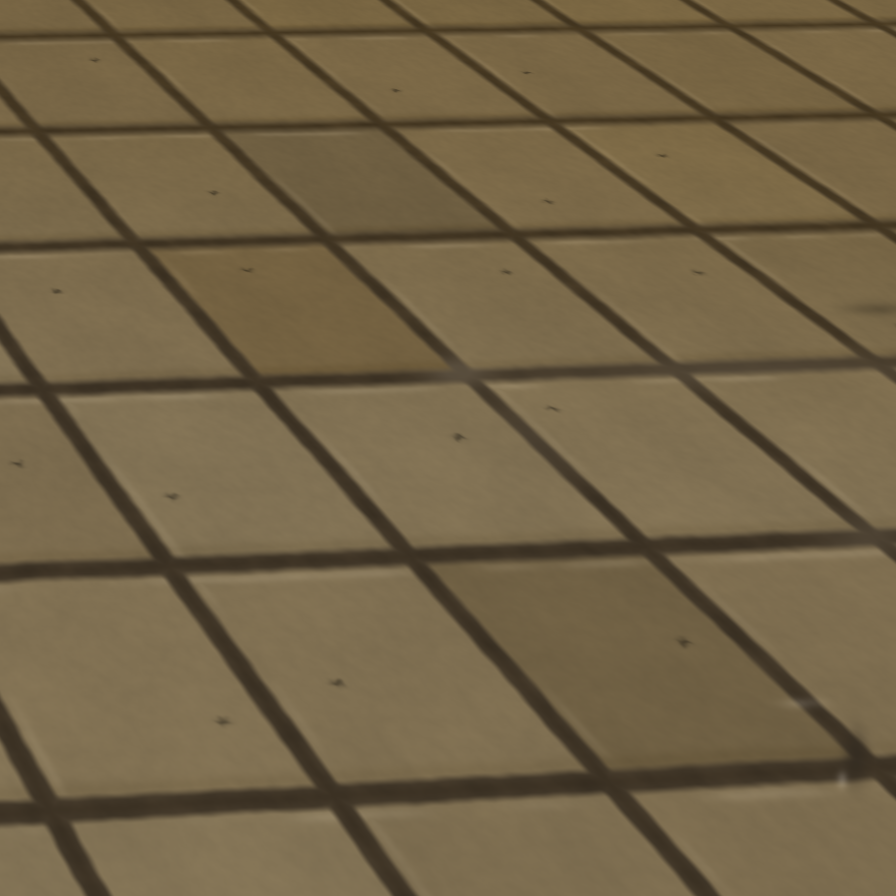
Write a three.js fragment shader that draws this texture.

```glsl
varying vec2 vUv;

float hash(vec2 p) {
  p = fract(p * vec2(0.1031, 0.1137));
  p += dot(p, p.yx + 33.33);
  return fract((p.x + p.y) * p.x * 7.31);
}

vec2 gradientAt(vec2 p) {
  float angle = 6.2832 * hash(p + 57.0);
  return vec2(cos(angle), sin(angle));
}

float gradientNoise(vec2 p) {
  vec2 i = floor(p), f = fract(p);
  vec2 s = f * f * f * (f * (f * 6.0 - 15.0) + 10.0);
  vec2 e = vec2(1.0, 0.0);
  float low = mix(dot(gradientAt(i), f), dot(gradientAt(i + e), f - e), s.x);
  float high = mix(dot(gradientAt(i + e.yx), f - e.yx), dot(gradientAt(i + 1.0), f - 1.0), s.x);
  return mix(low, high, s.y);
}

float fbm(vec2 p) {
  float sum = 0.0, amplitude = 0.6;
  for (int i = 0; i < 4; i++) {
    sum += amplitude * gradientNoise(p);
    p = p * 2.03 + 11.7;
    amplitude *= 0.5;
  }
  return sum;
}

// Soft spot, stretched along its axes
float spot(vec2 p, vec2 center, vec2 size) {
  vec2 q = (p - center) / size;
  return exp(-dot(q, q));
}

float isTile(vec2 cell, vec2 wanted) {
  return 1.0 - step(0.5, distance(cell, wanted));
}

void main() {
  // Perspective from canvas to floor, one unit per tile
  float depth = 1.0 - 0.0163 * vUv.x - 0.4878 * vUv.y;
  vec2 floorPos = vec2(dot(vUv, vec2(2.9475, 3.0606)) - 3.3168,
                       dot(vUv, vec2(-0.1614, 3.0692)) - 0.2820) / depth;
  floorPos += 0.007 * vec2(gradientNoise(floorPos * 3.0), gradientNoise(floorPos * 3.0 + 40.0));
  vec2 cell = floor(floorPos), local = fract(floorPos);

  // Joints with a blur of constant width on the canvas
  vec2 blur = 0.0045 / vec2(0.31 * depth, 0.29 * depth * depth);
  vec2 gap = abs(fract(floorPos + 0.5) - 0.5);
  float rough = 0.006 * gradientNoise(floorPos * 14.0);
  vec2 cover = smoothstep(0.043 + rough - blur, 0.043 + rough + blur, gap);
  float tileMask = cover.x * cover.y;

  // Tile tone: warmer far away, with a shift per tile
  float warmth = smoothstep(0.45, 1.0, vUv.y + 0.15 * (vUv.x - 0.5));
  float tone = hash(cell + 20.0);
  vec3 tile = mix(vec3(0.505, 0.445, 0.33), vec3(0.47, 0.395, 0.255), warmth);
  tile *= 0.975 + 0.05 * tone;
  tile = mix(tile, vec3(0.47, 0.40, 0.28), 0.45 * hash(cell + 71.0));
  float darkTile = max(isTile(cell, vec2(-1.0, 0.0)), isTile(cell, vec2(0.0, 3.0)));
  tile = mix(tile, vec3(0.42, 0.36, 0.25), 0.8 * darkTile);
  tile = mix(tile, vec3(0.44, 0.365, 0.235), 0.75 * isTile(cell, vec2(-1.0, 2.0)));

  // Mottling, fine grain and small chips
  tile *= 1.0 + 0.07 * fbm(floorPos * 2.3) + 0.045 * fbm(floorPos * 17.0);
  vec2 chipAt = 0.2 + 0.6 * vec2(hash(cell + 3.0), hash(cell + 9.0));
  float chip = spot(local, chipAt + 0.02 * gradientNoise(floorPos * 30.0), vec2(0.025, 0.016));
  tile *= 1.0 - 0.35 * chip * step(0.55, hash(cell + 31.0));

  // Worn rims: pale at the far edge, dull at the near one
  float wear = smoothstep(-0.25, 0.35, gradientNoise(floorPos * 2.7 + 8.0));
  float farRim = exp(-pow((1.0 - local.y - 0.075) / 0.022, 2.0));
  float sideRim = exp(-pow((local.x - 0.075) / 0.02, 2.0));
  float nearRim = exp(-pow((local.y - 0.07) / 0.03, 2.0));
  tile += 0.055 * wear * max(farRim, 0.6 * sideRim) - 0.025 * nearRim;

  // Grout: dark core, dusty patches
  vec3 grout = mix(vec3(0.235, 0.195, 0.14), vec3(0.27, 0.215, 0.125), warmth);
  grout = mix(grout, vec3(0.32, 0.28, 0.22), 0.35 * smoothstep(0.0, 0.05, min(gap.x, gap.y)));
  grout *= 1.0 + 0.22 * fbm(floorPos * 6.0);
  float dust = spot(vUv, vec2(0.51, 0.585), vec2(0.035, 0.018))
             + 0.7 * spot(vUv, vec2(0.85, 0.585), vec2(0.25, 0.025))
             + 0.5 * spot(vUv, vec2(0.59, 0.51), vec2(0.06, 0.06))
             + 0.6 * spot(vUv, vec2(0.97, 0.40), vec2(0.05, 0.03));
  grout = mix(grout, vec3(0.38, 0.335, 0.27), 0.75 * min(dust, 1.0));

  vec3 color = mix(grout, tile, tileMask);

  // Broken corner with a bright lip, and a smear on the right
  color = mix(color, vec3(0.20, 0.17, 0.13), 0.8 * spot(vUv, vec2(0.955, 0.155), vec2(0.012, 0.026)));
  color += 0.16 * spot(vUv, vec2(0.94, 0.13), vec2(0.006, 0.009));
  color += 0.10 * spot(vUv, vec2(0.895, 0.215), vec2(0.022, 0.006));
  color *= 1.0 - 0.2 * spot(vUv, vec2(0.98, 0.655), vec2(0.035, 0.007));

  gl_FragColor = vec4(clamp(color, 0.0, 1.0), 1.0);
}
```
